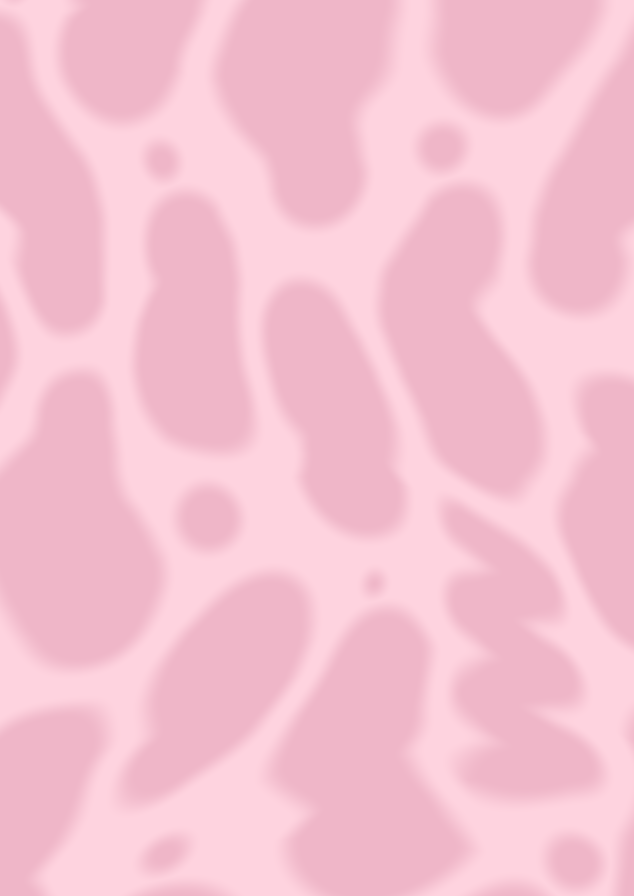
Write a Shadertoy shader that draws this pattern.

```glsl
const vec3 ROSE = vec3(0.937, 0.714, 0.784);
const vec3 BLUSH = vec3(0.997, 0.828, 0.874);
const vec2 CELL = vec2(0.235, 0.55);
const float HALF_GAP = 0.022;
const float SOFTNESS = 0.018;

vec4 hash4(vec2 p) {
    vec4 q = fract(p.xyxy * vec4(0.1031, 0.1030, 0.0973, 0.1099));
    q += dot(q, q.wzxy + 33.33);
    return fract((q.xxyz + q.yzzw) * q.zywx);
}

float smoothMin(float a, float b, float k) {
    float h = max(k - abs(a - b), 0.0) / k;
    return min(a, b) - 0.25 * h * h * k;
}

float smoothMax(float a, float b, float k) {
    return -smoothMin(-a, -b, k);
}

// Layered sines that bend the columns of worms into a winding flow
vec2 flowWarp(vec2 p) {
    p.x += 0.07 * sin(4.4 * p.y + 2.6 * p.x + 0.6) + 0.022 * sin(10.0 * p.y - 4.0 * p.x);
    p.y += 0.05 * sin(6.0 * p.x + 1.0);
    return p;
}

// Capsule whose radius changes linearly from end to end
float taperedCapsule(vec2 p, vec2 a, vec2 b, float ra, float rb) {
    vec2 axis = b - a;
    float t = clamp(dot(p - a, axis) / dot(axis, axis), 0.0, 1.0);
    return length(p - a - axis * t) - mix(ra, rb, t);
}

// Node of a worm's spine: xy is position, z is radius
vec3 spineNode(int index, vec4 seed, bool squiggle) {
    float t = float(index) / 6.0 - 0.5;
    if (squiggle) {
        float side = mod(float(index), 2.0) * 2.0 - 1.0;
        return vec3(0.074 * side, 0.41 * t, 0.046);
    }
    float bend = 0.024 * sin(6.5 * t + 6.2832 * seed.z);
    float radius = 0.094 + 0.026 * sin(6.0 * t + 6.2832 * seed.w);
    return vec3(bend, mix(0.17, 0.36, seed.y) * t, radius);
}

float wormDistance(vec2 p, vec4 seed, bool squiggle) {
    float angle = squiggle ? 0.0 : 0.5 * (seed.x - 0.5);
    float c = cos(angle), s = sin(angle);
    p = mat2(c, -s, s, c) * p;
    float d = 1.0;
    vec3 a = spineNode(0, seed, squiggle);
    for (int i = 1; i <= 6; i++) {
        vec3 b = spineNode(i, seed, squiggle);
        d = smoothMin(d, taperedCapsule(p, a.xy, b.xy, a.z, b.z), 0.018);
        a = b;
    }
    return d;
}

// Vertical offset of a column, in cells
float columnShift(float column) {
    return 0.5 * mod(column, 2.0) + 0.12 * sin(2.4 * column);
}

// Worms on a staggered grid, kept apart by a gap from their rivals
float wormField(vec2 p) {
    float nearest = 1.0, rivals = 0.0;
    float column = floor(p.x / CELL.x);
    for (int i = -1; i <= 1; i++) {
        float x = column + float(i);
        float shift = columnShift(x);
        float row = floor(p.y / CELL.y + shift);
        for (int j = -1; j <= 1; j++) {
            vec2 id = vec2(x, row + float(j));
            vec2 jitter = 0.1 * (hash4(id + 71.0).xy - 0.5);
            vec2 center = (id + 0.5 + jitter - vec2(0.0, shift)) * CELL;
            bool squiggle = abs(mod(id.x + 5.0 * id.y, 11.0) - 8.0) < 0.5;
            float d = wormDistance(p - center, hash4(id + 17.0), squiggle);
            rivals += exp(-60.0 * max(d, nearest));
            nearest = min(nearest, d);
        }
    }
    float rival = -log(rivals) / 60.0;
    return smoothMax(nearest, 0.5 * (nearest - rival) + HALF_GAP, 0.03);
}

// Round dots between the ends of worms, sized by the free room
float dotField(vec2 p) {
    float column = floor(p.x / CELL.x);
    float shift = columnShift(column);
    vec2 id = vec2(column, floor(p.y / CELL.y + shift + 0.5));
    float offset = 0.5 + 0.5 * (hash4(id + 43.0).x - 0.5);
    vec2 center = (id + vec2(offset, -shift)) * CELL;
    float radius = min(wormField(center) - 0.024, 0.05);
    return radius > 0.012 ? length(p - center) - radius : 1.0;
}

void mainImage(out vec4 fragColor, in vec2 fragCoord) {
    vec2 p = flowWarp(fragCoord / iResolution.x + vec2(0.05, 0.17));
    float shape = min(wormField(p), dotField(p));
    float background = smoothstep(-SOFTNESS, SOFTNESS, shape);
    fragColor = vec4(mix(ROSE, BLUSH, background), 1.0);
}
```
